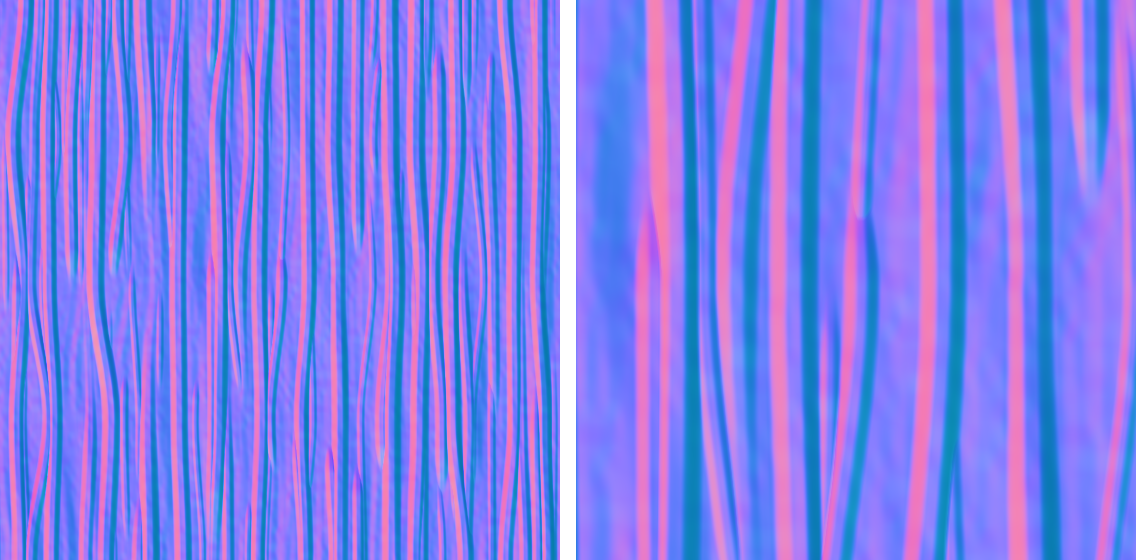
Left: the whole. Right: its middle third, enlarged.
Give the GLSL for this texture map, as a WebGL 2 fragment shader.

```glsl
#version 300 es
precision highp float;
// Normal map of bark-like vertical grooves with fine streaks and grain.

uniform vec2 u_resolution;
out vec4 fragColor;

float hash(vec2 p) {
    vec3 q = fract(vec3(p.xyx) * 0.1031);
    q += dot(q, q.yzx + 33.33);
    return fract((q.x + q.y) * q.z);
}

float valueNoise(vec2 p) {
    vec2 cell = floor(p);
    vec2 f = fract(p);
    f = f * f * (3.0 - 2.0 * f);
    float low = mix(hash(cell), hash(cell + vec2(1.0, 0.0)), f.x);
    float high = mix(hash(cell + vec2(0.0, 1.0)), hash(cell + vec2(1.0, 1.0)), f.x);
    return mix(low, high, f.y);
}

// One layer of wandering grooves; a higher cutoff breaks them into shorter runs.
float grooveLayer(vec2 p, float count, float halfWidth, float depth,
                  float cutoff, float runFrequency, float seed) {
    float height = 0.0;
    float cell = floor(p.x * count);
    for (int i = -1; i <= 1; i++) {
        float id = cell + float(i);
        float lane = id + seed;
        float jitter = hash(vec2(lane, 3.0)) - 0.5;
        float wander = mix(0.006, 0.036, hash(vec2(lane, 11.0)));
        float bend = valueNoise(vec2(lane, p.y * 4.0 + 40.0)) - 0.5;
        float center = (id + 0.5 + 0.6 * jitter) / count + wander * bend;

        float run = valueNoise(vec2(lane, p.y * runFrequency + 80.0));
        float presence = smoothstep(cutoff, cutoff + 0.2, run);
        float size = mix(0.85, 1.12, hash(vec2(lane, 23.0)));
        float outer = halfWidth * size * mix(0.6, 1.0, presence);
        float wall = 1.0 - smoothstep(0.25 * outer, outer, abs(p.x - center));
        height = min(height, -depth * size * presence * wall);
    }
    return height;
}

// Low relief between the grooves: long streaks, fibres and small grains.
float streaks(vec2 p) {
    float sway = 0.02 * valueNoise(p * vec2(5.0, 6.0) + 17.0);
    vec2 q = vec2(p.x + sway, p.y);
    float relief = 0.014 * valueNoise(q * vec2(34.0, 3.5) + 200.0);
    relief += 0.0042 * valueNoise(q * vec2(85.0, 9.0) + 300.0);
    relief += 0.0011 * valueNoise(q * vec2(120.0, 65.0) + 400.0);
    return relief;
}

float surfaceHeight(vec2 p) {
    float deep = grooveLayer(p, 14.0, 0.0165, 0.0175, 0.0, 2.0, 100.0);
    float broken = grooveLayer(p, 21.0, 0.0125, 0.0105, 0.4, 2.8, 300.0);
    float cracks = grooveLayer(p, 30.0, 0.0075, 0.0045, 0.52, 5.0, 500.0);
    return min(deep, min(broken, cracks)) + streaks(p);
}

// Central differences over a small step keep the walls soft.
vec2 surfaceSlope(vec2 p, float stepSize) {
    vec2 e = vec2(stepSize, 0.0);
    float dx = surfaceHeight(p + e.xy) - surfaceHeight(p - e.xy);
    float dy = surfaceHeight(p + e.yx) - surfaceHeight(p - e.yx);
    return vec2(dx, dy) / (2.0 * stepSize);
}

vec3 encodeNormal(vec2 slope) {
    return normalize(vec3(-slope, 1.0)) * 0.5 + 0.5;
}

void main() {
    vec2 uv = gl_FragCoord.xy / u_resolution;
    vec2 downwardTilt = vec2(0.0, 0.03);
    vec2 slope = surfaceSlope(uv, 0.0016) + downwardTilt;
    fragColor = vec4(encodeNormal(slope), 1.0);
}
```
